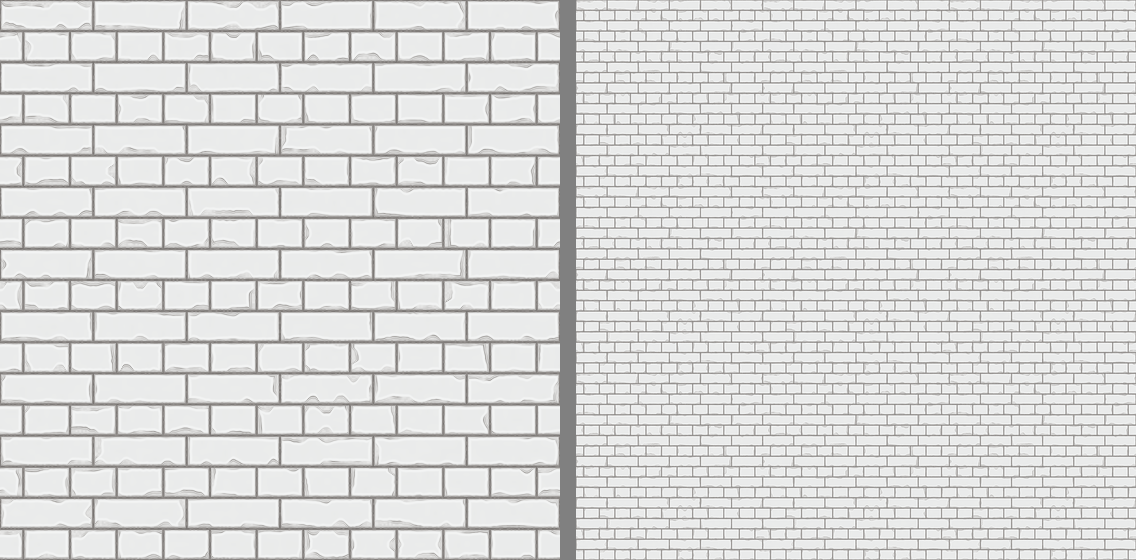
Left: one tile. Right: repeated 3 by 3.
A WebGL 2 fragment shader for this texture:

```glsl
#version 300 es
precision highp float;
// White glazed brick wall: courses of long bricks alternate with courses of
// half-length bricks, set in thin gritty mortar. Each brick side gets its own
// noise-driven chip outline; brick ids and grain wrap, so the wall tiles.

#define ROWS 18.0           // courses, even so that both kinds alternate
#define LONG_BRICKS 6.0     // bricks across a long course
#define JOINT 0.0023        // half width of the mortar
#define SOFTNESS 0.0013     // blur of the mortar edge
#define CHIP_DEPTH 0.0125   // deepest chip
#define CHIP_FREQ 42.0      // chip bumps per canvas width
#define CRACK_WIDTH 0.0011  // half width of the chip outline
#define GRAIN 300.0         // grit cells per canvas width

uniform vec2 u_resolution;
out vec4 outColor;

const vec3 FACE = vec3(0.918, 0.922, 0.921);
const vec3 CHIPPED = vec3(0.865, 0.862, 0.857);
const vec3 CRACK = vec3(0.62, 0.61, 0.60);
const vec3 MORTAR = vec3(0.515, 0.50, 0.49);

float hash(vec3 p) {
    p = fract(p * 0.1031);
    p += dot(p, p.zyx + 31.32);
    return fract((p.x + p.y) * p.z);
}

// Smooth noise along a line, seeded per brick side
float lineNoise(float x, vec2 seed) {
    float cell = floor(x), t = fract(x);
    t = t * t * (3.0 - 2.0 * t);
    return mix(hash(vec3(cell + 64.0, seed)), hash(vec3(cell + 65.0, seed)), t);
}

// Smooth noise over the canvas, repeating after a whole number of cells
float wrapNoise(vec2 uv, float cells) {
    vec2 cell = floor(uv * cells), t = fract(uv * cells);
    t = t * t * (3.0 - 2.0 * t);
    vec2 a = mod(cell, cells), b = mod(cell + 1.0, cells);
    return mix(mix(hash(vec3(a, cells)), hash(vec3(b.x, a.y, cells)), t.x),
               mix(hash(vec3(a.x, b.y, cells)), hash(vec3(b, cells)), t.x), t.y);
}

// Soft stroke of the given half width around zero distance
float stroke(float distance, float width, float pixel) {
    return 1.0 - smoothstep(0.0, width + 0.6 * pixel, abs(distance));
}

void main() {
    vec2 uv = gl_FragCoord.xy / u_resolution;
    float pixel = 1.0 / min(u_resolution.x, u_resolution.y);

    // Brick layout: half-length courses are shifted by half a brick
    float row = floor(uv.y * ROWS);
    float isShort = 1.0 - mod(row, 2.0);
    float count = LONG_BRICKS * (1.0 + isShort);
    float column = uv.x * count + 0.5 * isShort;
    vec2 id = vec2(mod(floor(column), count), mod(row, ROWS));
    vec2 size = 1.0 / vec2(count, ROWS);
    vec2 local = (fract(vec2(column, uv.y * ROWS)) - 0.5) * size;

    // Nearest side, and nearest chip outline over the four sides
    float edge = 1.0, outline = 1.0, chip = 0.0;
    for (int side = 0; side < 4; side++) {
        bool vertical = side < 2;
        float direction = side % 2 == 0 ? -1.0 : 1.0;
        vec2 q = vertical ? local : local.yx;
        float inset = 0.5 * (vertical ? size.x : size.y) - direction * q.x;
        vec2 seed = id + vec2(29.0, 47.0) * float(side + 1);
        float wear = hash(vec3(seed, 7.0));
        wear = side == 2 ? 0.35 + 0.65 * wear : wear * wear;
        float bump = smoothstep(0.42, 0.98, lineNoise(q.y * CHIP_FREQ, seed));
        float wobble = lineNoise(q.y * CHIP_FREQ * 4.0, seed + 11.0);
        float depth = wear * (CHIP_DEPTH * bump + 0.0018 * wobble);
        float toOutline = inset - JOINT - depth;
        edge = min(edge, inset);
        if (toOutline < outline) {
            outline = toOutline;
            chip = smoothstep(0.0005, 0.004, depth);
        }
    }

    float grit = wrapNoise(uv, GRAIN);
    float patchy = wrapNoise(uv, 72.0);

    // Glazed face with a faint bright lip inside the outline
    vec3 color = FACE + 0.006 * (patchy - 0.5);
    color += 0.035 * stroke(outline - 0.0035, 0.003, pixel);

    // Chipped rim, its outline and a fainter inner ring
    float rim = 1.0 - smoothstep(-0.001, 0.001 + pixel, outline);
    color = mix(color, CHIPPED + 0.10 * (grit - 0.5), rim * 0.65);
    float strength = smoothstep(0.12, 0.8, patchy) * (0.6 + 0.4 * grit);
    float cracks = stroke(outline, CRACK_WIDTH, pixel) * mix(0.35, 0.95, chip);
    cracks += 0.5 * chip * stroke(outline + 0.0032, CRACK_WIDTH, pixel);
    color = mix(color, CRACK, clamp(cracks * strength, 0.0, 1.0));

    // Gritty shade gathered along the bottom of each brick
    float fromBottom = local.y + 0.5 * size.y - JOINT;
    float shade = 1.0 - smoothstep(0.0, 0.0042, fromBottom);
    color = mix(color, CRACK, shade * (0.2 + 0.5 * grit));

    // Mortar with a ragged soft edge and a darker core
    float ragged = JOINT + 0.0009 * (grit - 0.5);
    float blur = max(SOFTNESS, 0.7 * pixel);
    float mortar = 1.0 - smoothstep(ragged - blur, ragged + blur, edge);
    vec3 joint = MORTAR + 0.12 * (grit - 0.5) + 0.04 * smoothstep(0.0, JOINT, edge);
    color = mix(color, joint, mortar);

    outColor = vec4(clamp(color, 0.0, 1.0), 1.0);
}
```
